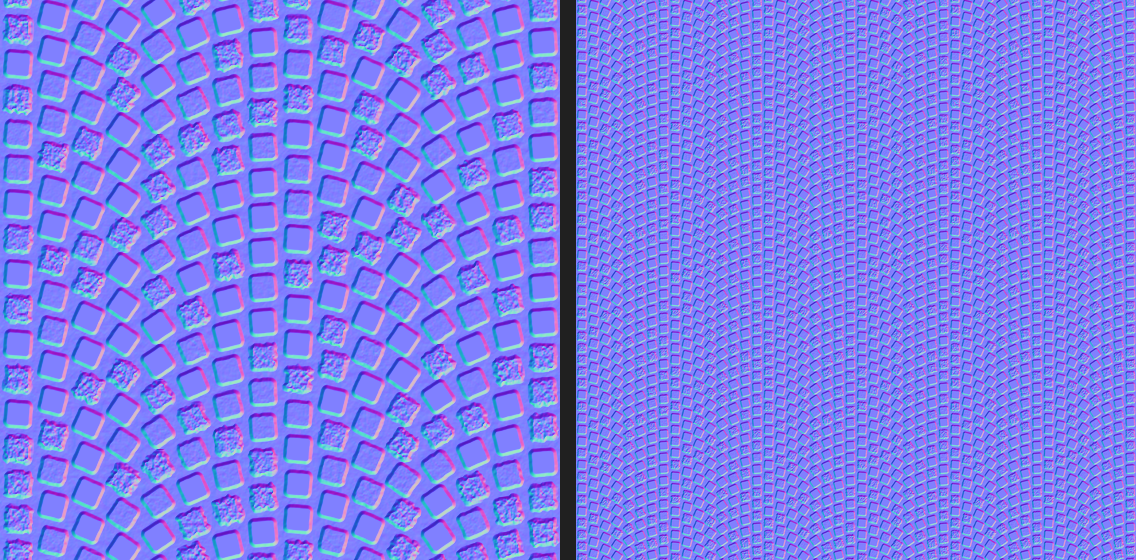
Left: one tile. Right: repeated 3 by 3.
Write a WebGL 1 fragment shader that draws this texture map.

```glsl
precision highp float;
// Normal map of cobblestones laid in fanned arcs: 16 x 16 stones, two fans across.
// A height field of rounded, turned squares with per-stone wear is differentiated
// into a tangent-space normal (green points down). All noise wraps at the borders.

#define GRID 16.0          // stones across and down
#define FAN 8.0            // columns per fan
#define ARC_RADIUS 6.25    // sets how far the stones turn, in cells
#define COLUMN_STEP 0.375  // vertical shift from column to column
#define STONE_HALF 0.422   // half the stone width, in cells
#define CORNER 0.19        // corner radius
#define BEVEL 0.115        // bevel width of an unworn stone
#define STONE_HEIGHT 0.135
#define ROUGHNESS 0.085    // relief on fully worn stones
#define GROUND_RELIEF 0.012
#define EPS 0.016          // sampling step for the slope, in cells

uniform vec2 u_resolution;

float hash(vec2 p) {
  vec3 q = fract(vec3(p.xyx) * vec3(0.1031, 0.1030, 0.0973));
  q += dot(q, q.yzx + 33.33);
  return fract((q.x + q.y) * q.z);
}

// Value noise with "freq" lattice points per cell, periodic over the canvas.
float noise(vec2 p, float freq) {
  float period = GRID * freq;
  p *= freq;
  vec2 i = floor(p), f = p - i;
  vec2 u = f * f * f * (f * (f * 6.0 - 15.0) + 10.0);
  vec2 a = mod(i, period), b = mod(i + 1.0, period);
  float low = mix(hash(a), hash(vec2(b.x, a.y)), u.x);
  float high = mix(hash(vec2(a.x, b.y)), hash(b), u.x);
  return mix(low, high, u.y) - 0.5;
}

float roundedBox(vec2 p, float halfSize, float radius) {
  vec2 d = abs(p) - halfSize + radius;
  return length(max(d, 0.0)) + min(max(d.x, d.y), 0.0) - radius;
}

// Three grades of stone: polished, lightly pitted, rough.
float stoneWear(vec2 id) {
  float grade = hash(id + 17.0);
  float amount = hash(id + 71.0);
  float pitted = mix(0.08, 0.25, amount);
  float rough = mix(0.65, 1.0, amount);
  return grade < 0.34 ? 0.0 : (grade < 0.64 ? pitted : rough);
}

// Returns signed distance and wear of the closest stone.
vec2 nearestStone(vec2 p) {
  vec2 best = vec2(9.0, 0.0);
  float home = floor(p.x);
  for (int k = -1; k <= 1; k++) {
    float column = home + float(k);
    float shift = fract(column * COLUMN_STEP - 0.333);
    float row = floor(p.y - shift);
    vec2 d = p - vec2(column, row + shift) - 0.5;

    // Turn the stone to follow its arc, centred on the fan border.
    float across = mod(column, FAN) + 0.5;
    across -= FAN * step(0.5 * FAN, across);
    float s = -across / ARC_RADIUS;
    float c = sqrt(1.0 - s * s);
    vec2 q = vec2(c * d.x + s * d.y, c * d.y - s * d.x);

    vec2 id = mod(vec2(column, row), GRID);
    float size = STONE_HALF + 0.012 * (hash(id + 5.0) - 0.5);
    float dist = roundedBox(q, size, CORNER);
    if (dist < best.x) best = vec2(dist, stoneWear(id));
  }
  return best;
}

float height(vec2 p) {
  vec2 stone = nearestStone(p - vec2(0.02, 0.0));
  float wear = stone.y;
  float coarse = noise(p, 5.0);
  float medium = noise(p + 3.7, 9.0);
  float fine = noise(p + 8.3, 17.0);

  // Chipped outline and a softer bevel on worn stones.
  float dist = stone.x + medium * (0.012 + 0.09 * wear);
  float top = smoothstep(0.0, BEVEL * (1.0 + 0.3 * wear), -dist);

  float grain = 0.3 * coarse + 0.75 * medium + 0.4 * fine;
  float ground = GROUND_RELIEF * (coarse + 0.5 * medium + 0.25 * fine);
  return STONE_HEIGHT * top + mix(ground, ROUGHNESS * wear * grain, top);
}

void main() {
  vec2 p = gl_FragCoord.xy / u_resolution * GRID;
  vec2 e = vec2(EPS, 0.0);
  vec2 slope = vec2(height(p + e.xy) - height(p - e.xy),
                    height(p + e.yx) - height(p - e.yx)) / (2.0 * EPS);
  vec3 normal = normalize(vec3(-slope.x, slope.y, 1.0));
  gl_FragColor = vec4(0.5 + 0.5 * normal, 1.0);
}
```
